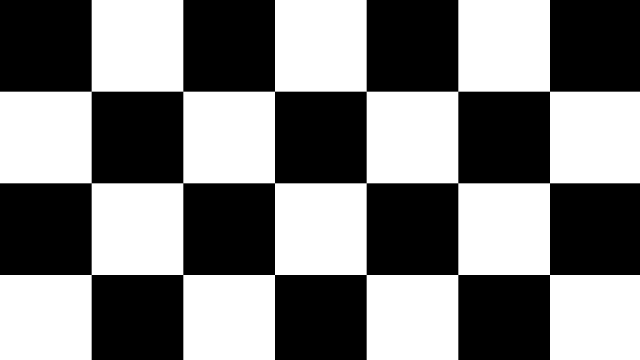
Give the GLSL for this pattern, as a Shadertoy shader.

```glsl
// Black and white checkerboard of square cells, anchored at the top left corner.

#define CELL_SIZE (110.0 / 432.0)  // cell side as a fraction of canvas height
#define EDGE_PIXELS 1.0            // width of the smoothed edge
#define DARK_COLOR vec3(0.0)
#define LIGHT_COLOR vec3(1.0)

// Square wave per axis: +1 in even cells, -1 in odd cells, with a linear edge.
vec2 smoothSquareWave(vec2 cellPos, float edgeWidth) {
    vec2 signedEdgeDist = 0.5 - abs(mod(cellPos + 0.5, 2.0) - 1.0);
    return clamp(2.0 * signedEdgeDist / edgeWidth, -1.0, 1.0);
}

void mainImage(out vec4 fragColor, in vec2 fragCoord) {
    // Position in cells, measured right and down from the top left
    float cellPixels = CELL_SIZE * iResolution.y;
    vec2 cellPos = vec2(fragCoord.x, iResolution.y - fragCoord.y) / cellPixels;

    // Cells whose column and row parity agree are dark
    vec2 wave = smoothSquareWave(cellPos, EDGE_PIXELS / cellPixels);
    float lightness = 0.5 - 0.5 * wave.x * wave.y;

    fragColor = vec4(mix(DARK_COLOR, LIGHT_COLOR, lightness), 1.0);
}
```
